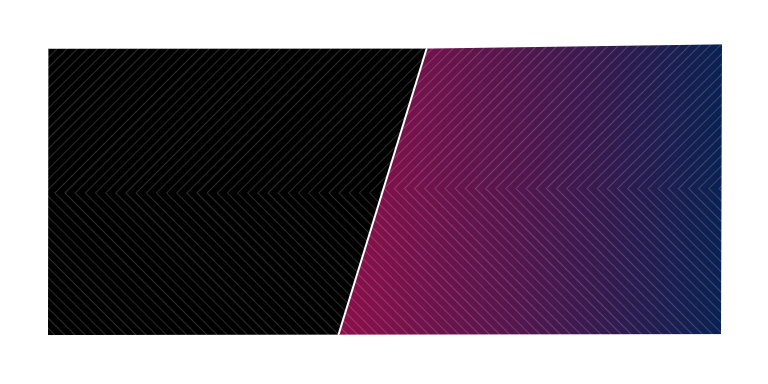
A Shadertoy shader for this background:

```glsl
// Slanted split banner: black and crimson-to-navy panels with thin chevron stripes on white.

#define PITCH 0.02643        // horizontal distance between chevrons
#define STRIPE_WIDTH 0.0027  // thickness of a chevron line
#define DARK_ALPHA 0.17      // stripe strength on the black panel
#define COLOR_ALPHA 0.17     // stripe strength on the coloured panel
#define GAP 0.0054           // width of the white divider
#define CRIMSON vec3(0.55, 0.06, 0.29)
#define PLUM vec3(0.31, 0.09, 0.305)
#define NAVY vec3(0.04, 0.13, 0.32)

// Signed distance to the line a-b, positive on its left side.
float sideOf(vec2 p, vec2 a, vec2 b) {
    vec2 along = normalize(b - a);
    return dot(p - a, vec2(-along.y, along.x));
}

// Antialiased inside of a half plane.
float coverage(float dist, float pixel) {
    return clamp(0.5 + dist / pixel, 0.0, 1.0);
}

// Convex quad, corners in counterclockwise order.
float quad(vec2 p, vec2 a, vec2 b, vec2 c, vec2 d, float pixel) {
    float dist = min(min(sideOf(p, a, b), sideOf(p, b, c)),
                     min(sideOf(p, c, d), sideOf(p, d, a)));
    return coverage(dist, pixel);
}

// Repeated left-pointing chevrons; one tip lies at the given point.
float chevrons(vec2 p, vec2 tip, float pixel) {
    float along = p.x - tip.x - abs(p.y - tip.y);
    float dist = (fract(along / PITCH + 0.5) - 0.5) * PITCH * 0.7071;
    float halfWidth = 0.5 * STRIPE_WIDTH;
    return coverage(dist + halfWidth, pixel) - coverage(dist - halfWidth, pixel);
}

void mainImage(out vec4 fragColor, in vec2 fragCoord) {
    float pixel = 1.0 / iResolution.y;
    vec2 p = fragCoord * pixel;
    vec3 color = vec3(1.0);

    // Divider ends, shared by both panels
    vec2 splitLow = vec2(0.8815, 0.1285);
    vec2 splitHigh = vec2(1.1110, 0.8735);
    vec2 halfGap = vec2(0.5 * GAP, 0.0);

    // Black panel
    float darkMask = quad(p, vec2(0.125, 0.1275), splitLow - halfGap,
                          splitHigh - halfGap, vec2(0.126, 0.8730), pixel);
    vec3 dark = vec3(DARK_ALPHA * chevrons(p, vec2(0.698, 0.4974), pixel));
    color = mix(color, dark, darkMask);

    // Coloured panel with a horizontal blend
    float colorMask = quad(p, splitLow + halfGap, vec2(1.8776, 0.1300),
                           vec2(1.8802, 0.8845), splitHigh + halfGap, pixel);
    float blend = clamp((p.x - 0.885) / 0.995, 0.0, 1.0);
    vec3 tint = mix(CRIMSON, PLUM, clamp(2.0 * blend, 0.0, 1.0));
    tint = mix(tint, NAVY, clamp(2.0 * blend - 1.0, 0.0, 1.0));
    tint = mix(tint, vec3(1.0), COLOR_ALPHA * chevrons(p, vec2(1.106, 0.509), pixel));
    color = mix(color, tint, colorMask);

    fragColor = vec4(color, 1.0);
}
```
